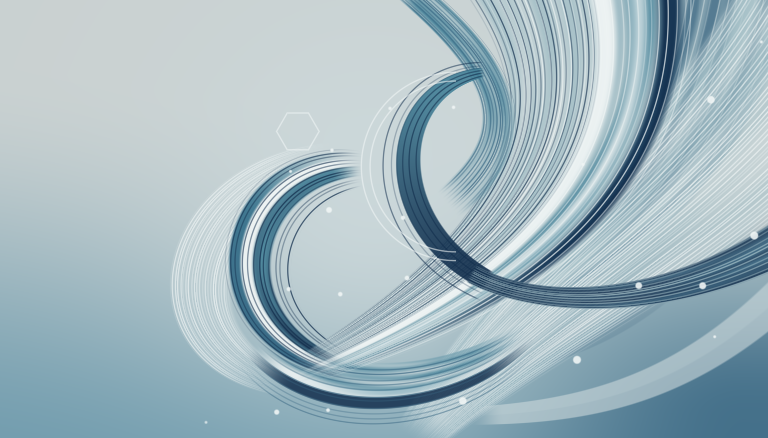
A WebGL 1 fragment shader for this background:

```glsl
precision highp float;
// Flowing translucent ribbons and fine strands looping over a pale blue gradient.
uniform vec2 u_resolution;

const vec3 NAVY = vec3(.07, .18, .3), STEEL = vec3(.22, .4, .51), TEAL = vec3(.27, .51, .6);
const vec3 MIST = vec3(.64, .75, .78), PALE = vec3(.8, .85, .86), WHITE = vec3(.94, .96, .96);

float hash(vec2 p) {
  return fract(sin(dot(p, vec2(127.1, 311.7))) * 43758.5);
}

float slope(vec2 cell, vec2 offset) {
  float angle = 6.2832 * hash(cell);
  return dot(vec2(cos(angle), sin(angle)), offset);
}

float gradientNoise(vec2 p) {
  vec2 i = floor(p), f = fract(p), e = vec2(1, 0), u = f * f * (3. - 2. * f);
  return mix(mix(slope(i, f), slope(i + e, f - e), u.x),
    mix(slope(i + e.yx, f - e.yx), slope(i + 1., f - 1.), u.x), u.y);
}

// Cubic curve coordinates: offset (-1..1), position (0..1), half width, end fade.
// shape holds start width, end width, bulge and fade length.
vec4 ribbon(vec2 p, vec4 ab, vec4 cd, vec4 shape) {
  vec2 k1 = 3. * (ab.zw - ab.xy), k2 = 3. * (cd.xy - ab.zw) - k1;
  vec2 k3 = cd.zw - ab.xy - k1 - k2, a = ab.xy - p, r, v;
  float t = 0., nearest = 1e5;
  for (int i = 0; i <= 16; i++) {
    float s = float(i) / 16.;
    r = a + s * (k1 + s * (k2 + s * k3));
    if (dot(r, r) < nearest) { nearest = dot(r, r); t = s; }
  }
  for (int i = 0; i < 5; i++) {
    r = a + t * (k1 + t * (k2 + t * k3));
    v = k1 + t * (2. * k2 + 3. * t * k3);
    float speed = dot(v, v), bend = dot(r, 2. * k2 + 6. * t * k3);
    t = clamp(t - dot(r, v) / max(speed + bend, .3 * speed), 0., 1.);
  }
  float side = v.y * r.x < v.x * r.y ? -1. : 1.;
  float w = mix(shape.x, shape.y, t) + shape.z * 4. * t * (1. - t);
  return vec4(side * length(r) / w, t, w, smoothstep(0., shape.w, min(t, 1. - t)));
}

// Soft strip between two offsets.
void fill(inout vec3 c, vec4 q, float lo, float hi, vec3 tint, float alpha) {
  vec2 s = smoothstep(-.07, .07, vec2(q.x - lo, hi - q.x));
  c = mix(c, tint, alpha * s.x * s.y * q.w);
}

// Parallel hairlines with uneven spacing and strength.
void strands(inout vec3 c, vec4 q, float lo, float hi, float count, vec3 tint, float px) {
  float x = q.x * count, h = hash(vec2(floor(x), count)), gap = q.z / count;
  float d = abs(fract(x) - .25 - .5 * h) * gap;
  float line = (1. - smoothstep(0., .0007 + px, d)) * min(1., gap / (2.5 * px));
  fill(c, q, lo, hi, tint, line * (.25 + .5 * fract(h * 7.)));
}

float brushed(vec4 q, float count) {
  return clamp(.5 + 1.1 * gradientNoise(vec2(q.x * count, q.y * 3.)), 0., 1.);
}

// Jittered dots in some cells of a grid.
float scatter(vec2 p, float size, float px) {
  vec2 cell = floor(p / size);
  vec2 center = (cell + .25 + .5 * vec2(hash(cell), hash(cell + 7.3))) * size;
  float r = .003 + .006 * hash(cell + 3.1);
  return step(.62, hash(cell + 1.7)) * (1. - smoothstep(r - px, r + px, length(p - center)));
}

vec3 background(vec2 p) {
  vec2 g = p - vec2(.85, .56);
  vec3 c = mix(vec3(.44, .61, .68), vec3(.79, .82, .82), smoothstep(-.1, .85, p.y + .12 * p.x));
  c = mix(c, PALE, .85 * exp(-5. * dot(g, g)));
  return mix(c, STEEL, .85 * smoothstep(.9, 1.7, p.x) * (1. - smoothstep(.05, .6, p.y)));
}

void main() {
  float px = 1. / u_resolution.y;
  vec2 p = gl_FragCoord.xy * px;
  vec3 c = background(p);
  // Pale lower ribbon
  vec4 q = ribbon(p, vec4(1.84, .38, 1.58, .11), vec4(1.35, .06, 1.07, .05), vec4(.045, .02, 0, .1));
  fill(c, q, -4., 0., MIST, .3);
  fill(c, q, -1., 1., PALE, .6);
  // Blue flank and woven fan
  q = ribbon(p, vec4(1.7, 1.14, 1.64, .7), vec4(1.46, .48, 1.14, .29), vec4(.15, .04, 0, .1));
  fill(c, q, -1., 1., mix(STEEL, MIST, brushed(q, 5.)), .8);
  strands(c, q, -1., 1.3, 7., PALE, px);
  q = ribbon(p, vec4(1.9, .95, 1.64, .54), vec4(1.28, .38, .94, -.01), vec4(.22, .05, .02, .06));
  fill(c, q, -1., .9, mix(MIST, PALE, brushed(q, 4.)), .6);
  strands(c, q, -1., 1., 22., WHITE, px);
  // Outer hairline loop
  q = ribbon(p, vec4(.79, .66, .43, .6), vec4(.3, .2, .69, .11), vec4(.015, .02, .045, .2));
  fill(c, q, -1., 1.2, PALE, .4);
  strands(c, q, -1., 1.1, 10., WHITE, px);
  // Bottom cradle
  q = ribbon(p, vec4(.57, .21, .71, .04), vec4(1.03, .05, 1.22, .235), vec4(.03, .02, .012, .2));
  fill(c, q, .2, 2.2, mix(TEAL, PALE, brushed(q, 3.)), .75);
  fill(c, q, -.6, .1, NAVY, .85);
  fill(c, q, .1, .5, WHITE, 1. - q.y);
  strands(c, q, -1.6, 2., 3., STEEL, px);
  // Left loop
  q = ribbon(p, vec4(.83, .616, .55, .62), vec4(.47, .25, .8, .16), vec4(.035, .025, .035, .1));
  fill(c, q, -.95, -.5, mix(TEAL, STEEL, q.y), smoothstep(0., .4, q.y));
  fill(c, q, -.55, -.15, WHITE, .9);
  fill(c, q, -.1, .5, mix(TEAL, NAVY, q.y * brushed(q, 5.)), .9);
  strands(c, q, -1.1, 1.2, 5., NAVY, px);
  // Main sweep: striped left, white core, navy right edge
  q = ribbon(p, vec4(1.29, 1.18, 1.48, .75), vec4(1.3, .41, .66, .14), vec4(.28, .03, 0, .1));
  float upper = 1. - smoothstep(.6, 1., q.y);
  fill(c, q, -1., .7, mix(MIST, PALE, brushed(q, 7.)), .85);
  fill(c, q, .22, .7, TEAL, .8 * brushed(q, 9.));
  fill(c, q, 0., .2, WHITE, .9);
  fill(c, q, .38, .5, WHITE, .6);
  fill(c, q, .64, .86, mix(NAVY, STEEL, .5 * brushed(q, 12.)), upper);
  strands(c, q, -1., 0., 17., NAVY, px);
  strands(c, q, -.9, 1., 13., WHITE, px);
  // Teal ribbon falling from the top
  q = ribbon(p, vec4(.9, 1.05, 1.14, .86), vec4(1.23, .7, 1.02, .53), vec4(.03, .04, 0, .1));
  fill(c, q, -1., 1., mix(TEAL, MIST, brushed(q, 3.)), .9 - .6 * q.y * q.y);
  strands(c, q, -1., 1.1, 5., STEEL, px);
  // Dark hook and its tail
  q = ribbon(p, vec4(1.107, .836, .88, .806), vec4(.856, .486, 1.119, .354), vec4(.012, .025, .012, .02));
  fill(c, q, -.8, 1., mix(TEAL, NAVY, smoothstep(.1, 1., q.y)), .9);
  strands(c, q, -2., 1.1, 2., NAVY, px);
  q = ribbon(p, vec4(1.073, .377, 1.23, .288), vec4(1.55, .29, 1.84, .48), vec4(.024, .06, -.012, .02));
  fill(c, q, -.9, .9, mix(NAVY, STEEL, brushed(q, 4.) * q.y), .85);
  strands(c, q, -1., 1., 5., MIST, px);
  // Drafting arcs, hexagon and dots
  vec2 arc = p - vec2(1.04, .62), h = abs(p - vec2(.68, .7));
  float ring = abs(abs(length(arc) - .205) - .01) + .02 * step(0., arc.x);
  float hexagon = abs(max(h.y, dot(h, vec2(.866, .5))) - .042);
  c = mix(c, WHITE, .6 - .6 * smoothstep(0., .0008 + px, min(ring, hexagon)));
  c = mix(c, WHITE, .9 * scatter(p, .14, px) * smoothstep(.4, .5, p.x));
  gl_FragColor = vec4(c, 1);
}
```
